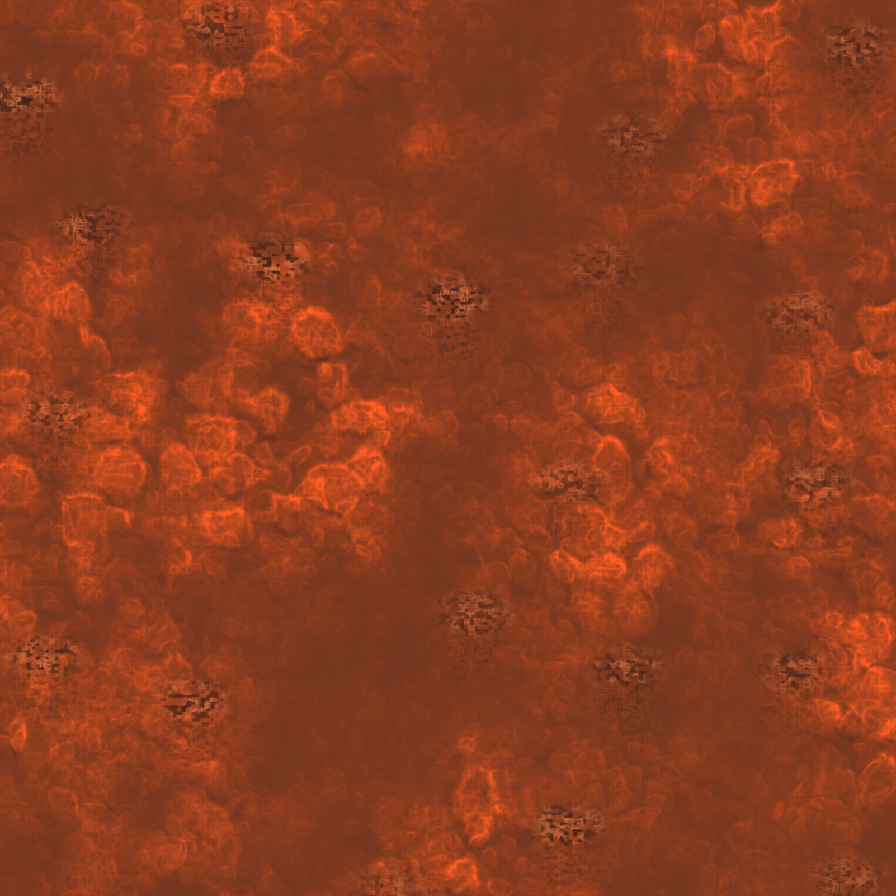
This texture is drawn by a Shadertoy shader. Its source:

```glsl
// Rusty orange crust: rimmed, wrinkled flakes on dark brown with gritty patches.
#define FLAKE_SCALE 18.0
#define FLAKE_GAIN 0.70
#define RIM_WIDTH 0.085
#define WARP 0.014
#define WRINKLE_GAIN 0.95
#define MIST_GAIN 0.34
#define GRIT_SCALE 4.6
#define GRIT_SHARE 0.62
#define DARK_RUST vec3(0.455, 0.210, 0.120)
#define BRIGHT_RUST vec3(0.980, 0.355, 0.130)
#define GRIT_LIGHT vec3(0.860, 0.480, 0.290)
#define GRIT_DARK vec3(0.230, 0.120, 0.085)

float hash(vec2 p) {
    vec3 q = fract(p.xyx * vec3(0.1031, 0.1030, 0.0973));
    q += dot(q, q.yzx + 33.33);
    return fract((q.x + q.y) * q.z);
}

float noise(vec2 p) {
    vec2 i = floor(p), f = fract(p);
    f = f * f * (3.0 - 2.0 * f);
    return mix(mix(hash(i), hash(i + vec2(1, 0)), f.x),
               mix(hash(i + vec2(0, 1)), hash(i + vec2(1, 1)), f.x), f.y);
}

float fbm(vec2 p) {
    float sum = 0.0, gain = 0.53;
    for (int i = 0; i < 4; i++) {
        sum += gain * noise(p);
        p = p * 2.03 + 17.3;
        gain *= 0.5;
    }
    return sum;
}

vec2 noise2(vec2 p) {
    return vec2(noise(p), noise(p + 71.7)) - 0.5;
}

float ridge(float n, float power) {
    return pow(1.0 - abs(2.0 * n - 1.0), power);
}

// Scattered flakes: x is glow of rim and body, y is the shadow below them.
vec2 flakes(vec2 p, float seed) {
    vec2 cell = floor(p), result = vec2(0.0);
    for (int y = -1; y <= 1; y++)
    for (int x = -1; x <= 1; x++) {
        vec2 id = cell + vec2(x, y), key = id + seed;
        vec2 jitter = vec2(hash(key), hash(key + 37.1));
        vec2 v = p - id - 0.15 - 0.7 * jitter;
        float strength = hash(key + 91.7);
        strength *= step(0.2, strength);
        float radius = mix(0.22, 0.48, hash(key + 53.9));
        vec2 stretch = mix(vec2(0.8, 1.25), vec2(1.25, 0.8), hash(key + 11.3));
        float d = radius - length(v * stretch);
        float lit = 0.75 + 0.35 * dot(normalize(v + 0.001), vec2(0.3, 0.95));
        float rim = exp(-pow(d / RIM_WIDTH, 2.0)) * lit;
        float inner = 0.6 * exp(-pow((d - 0.24) / 0.06, 2.0));
        float body = 0.45 * smoothstep(-0.04, 0.10, d);
        float under = radius - length((v + vec2(0.05, 0.16)) * stretch);
        float shadow = smoothstep(-0.08, 0.08, under) * (1.0 - smoothstep(-0.06, 0.06, d));
        result = max(result, strength * vec2(max(max(rim, inner), body), shadow));
    }
    return result;
}

// Gritty patches: x is the main patch, y a fainter trail below it.
vec2 gritMask(vec2 p) {
    vec2 cell = floor(p), mask = vec2(0.0);
    for (int y = -1; y <= 1; y++)
    for (int x = -1; x <= 1; x++) {
        vec2 id = cell + vec2(x, y);
        vec2 v = p - id - 0.2 - 0.6 * vec2(hash(id + 5.3), hash(id + 29.1));
        float on = step(hash(id + 63.7), GRIT_SHARE) * mix(0.5, 1.0, hash(id + 8.9));
        float head = exp(-pow(length(v / vec2(0.19, 0.11)), 4.0));
        float trail = exp(-pow(length((v + vec2(0.0, 0.18)) / vec2(0.17, 0.17)), 4.0));
        mask = max(mask, on * vec2(head, trail));
    }
    return mask;
}

void mainImage(out vec4 fragColor, in vec2 fragCoord) {
    vec2 uv = fragCoord / iResolution.y;
    vec2 warped = uv + WARP * noise2(uv * 38.0) + 0.4 * WARP * noise2(uv * 90.0);

    // Broad light and dark regions
    float lift = 0.15 * exp(-10.0 * dot(uv - vec2(0.75, 0.58), uv - vec2(0.75, 0.58)));
    float region = smoothstep(0.24, 0.72, fbm(uv * 6.5 + 3.7) + lift);

    // Flakes at three sizes
    vec2 large = flakes(warped * FLAKE_SCALE, 0.0);
    vec2 medium = flakes(warped * FLAKE_SCALE * 1.7 + 4.4, 130.0);
    vec2 small = flakes(warped * FLAKE_SCALE * 2.7 + 8.1, 270.0);
    float crust = large.x * region * region + 0.55 * medium.x * (0.12 + 0.88 * region)
                + 0.42 * small.x * (0.22 + 0.78 * region);
    float shadow = 0.22 * large.y * region + 0.10 * medium.y * region;

    // Fine wrinkles and a soft mist
    float wrinkle = 0.55 * ridge(noise(warped * 105.0), 2.0) + 0.45 * ridge(noise(uv * 190.0 + 5.0), 2.0);
    float mist = smoothstep(0.2, 0.8, fbm(warped * 19.0 + 9.0));
    float tone = 0.01 + MIST_GAIN * mist * (0.15 + 0.85 * region) + FLAKE_GAIN * crust;
    tone *= 1.0 + WRINKLE_GAIN * (wrinkle - 0.5);
    tone = max(tone - shadow, -0.12);

    // Blocky grit of short level and upright strokes
    vec2 mask = gritMask(uv * GRIT_SCALE + 2.3);
    float level = noise(uv * vec2(110.0, 300.0));
    float upright = noise(uv * vec2(300.0, 110.0) + 40.0);
    float strokes = max(ridge(level, 3.0), ridge(upright, 3.0));
    float pits = smoothstep(0.50, 0.78, noise(uv * vec2(190.0, 260.0) + 80.0));
    tone += 0.30 * mask.y * (strokes - 0.4);

    vec3 color = mix(DARK_RUST, BRIGHT_RUST, min(tone, 1.1));
    color = mix(color, GRIT_LIGHT, 0.9 * mask.x * strokes * smoothstep(0.2, 0.8, noise(uv * 120.0)));
    color = mix(color, GRIT_DARK, (0.75 * mask.x + 0.25 * mask.y) * pits);
    fragColor = vec4(color, 1.0);
}
```
